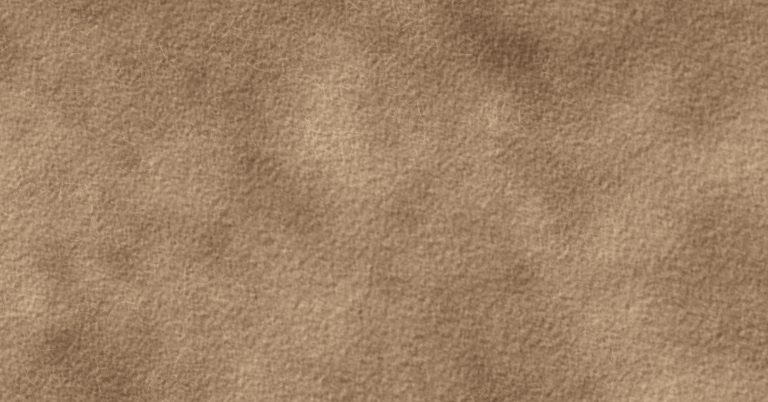
A Shadertoy shader for this texture:

```glsl
float hash(vec2 cell, float seed) {
    uvec2 q = uvec2(ivec2(cell) + 4096) * uvec2(1597334673u, 3812015801u);
    uint n = (q.x ^ q.y ^ uint(seed * 7919.0)) * 1597334673u;
    n = (n ^ (n >> 15u)) * 2246822519u;
    n ^= n >> 13u;
    return float(n >> 8u) / 16777216.0;
}

float noise(vec2 p, float seed) {
    vec2 cell = floor(p), f = fract(p);
    vec2 u = f * f * (3.0 - 2.0 * f);
    float low = mix(hash(cell, seed), hash(cell + vec2(1, 0), seed), u.x);
    float high = mix(hash(cell + vec2(0, 1), seed), hash(cell + 1.0, seed), u.x);
    return mix(low, high, u.y);
}

float fbm(vec2 p, int octaves, float gain, float seed) {
    float sum = 0.0, total = 0.0, amplitude = 1.0;
    for (int i = 0; i < octaves; i++) {
        sum += amplitude * noise(p, seed + float(i));
        total += amplitude;
        amplitude *= gain;
        p = mat2(1.6, 1.2, -1.2, 1.6) * p + 3.7;
    }
    return sum / total;
}

// Thin lines along the borders of scattered cells
float creases(vec2 p, float scale, float width, float seed) {
    p *= scale;
    vec2 cell = floor(p);
    float nearest = 9.0, second = 9.0;
    for (int y = -1; y <= 1; y++) {
        for (int x = -1; x <= 1; x++) {
            vec2 id = cell + vec2(x, y);
            vec2 site = id + vec2(hash(id, seed), hash(id, seed + 1.0));
            float d = length(site - p);
            second = min(second, max(nearest, d));
            nearest = min(nearest, d);
        }
    }
    float soft = scale / iResolution.y;
    return 1.0 - smoothstep(0.0, width + soft, second - nearest);
}

// Height of the pebbled hide, on a turned lattice
float grainHeight(vec2 p, float scale, float seed) {
    vec2 q = mat2(0.8, 0.6, -0.6, 0.8) * p * scale;
    return 0.65 * noise(q, seed) + 0.35 * noise(q.yx * 1.6, seed + 1.0);
}

// Relief lit from one side
float emboss(vec2 p, float scale, vec2 light, float seed) {
    vec2 offset = light / scale;
    return grainHeight(p - offset, scale, seed) - grainHeight(p + offset, scale, seed);
}

void mainImage(out vec4 fragColor, in vec2 fragCoord) {
    vec2 p = fragCoord / iResolution.y;
    float across = fragCoord.x / iResolution.x;
    vec2 light = vec2(-0.35, 0.45);
    vec3 hide = vec3(0.63, 0.512, 0.402);
    vec3 toneStep = vec3(0.054, 0.055, 0.049);

    vec2 warp = vec2(noise(p * 22.0, 31.0), noise(p * 22.0, 32.0)) - 0.5;

    // Cracked areas lie mostly to the left, soft ones to the right
    float worn = fbm(p * 2.2, 3, 0.5, 41.0) + 0.35 * (0.5 - across);
    float cracked = smoothstep(0.36, 0.6, worn);

    // Cloudy patches with ragged borders
    float cloud = fbm(p * 3.2 + 0.06 * warp, 6, 0.64, 11.0) - 0.5;
    float broad = noise(p * 1.7 + 5.0, 20.0) - 0.5;
    float tone = mix(6.2, 7.6, cracked) * cloud + 0.7 * broad - 0.1;

    // Pebble grain
    float coarse = emboss(p, 95.0, light, 51.0);
    float fine = emboss(p, 140.0, light, 61.0);
    float pits = grainHeight(p, 170.0, 71.0) - 0.5;
    tone += mix(2.4, 1.5, cracked) * coarse + mix(1.5, 2.4, cracked) * fine + 1.9 * pits;

    // Pale broken creases
    float breaks = smoothstep(0.4, 0.7, noise(p * 17.0, 81.0));
    float net = creases(p + 0.006 * warp, 46.0, 0.1, 91.0) * (0.4 + 0.6 * breaks);
    float veins = creases(p + 0.02 * warp, 13.0, 0.02, 95.0) * breaks;
    tone += cracked * (0.9 * net + 1.0 * veins - 0.27);

    fragColor = vec4(hide + toneStep * clamp(tone, -3.5, 3.2), 1.0);
}
```
